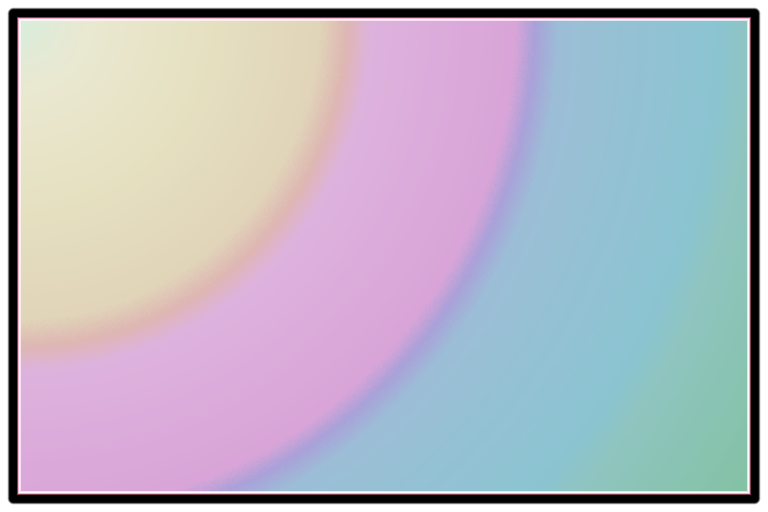
Reproduce this background procedurally as a WebGL 2 fragment shader.

```glsl
#version 300 es
precision highp float;

uniform vec2 u_resolution;
out vec4 fragColor;

const vec3 WHITE = vec3(1.0);
const vec3 INK = vec3(0.0);
const vec3 MAROON = vec3(0.47, 0.23, 0.30);
const vec3 ROSE = vec3(0.98, 0.68, 0.80);
const vec3 MINT = vec3(0.85, 0.93, 0.86);
const vec3 IVORY = vec3(0.915, 0.91, 0.82);
const vec3 CREAM = vec3(0.90, 0.88, 0.755);
const vec3 SAND = vec3(0.88, 0.83, 0.725);
const vec3 SALMON = vec3(0.87, 0.715, 0.70);
const vec3 LILAC = vec3(0.868, 0.698, 0.868);
const vec3 ORCHID = vec3(0.85, 0.645, 0.845);
const vec3 PERIWINKLE = vec3(0.665, 0.63, 0.85);
const vec3 HAZE = vec3(0.61, 0.745, 0.84);
const vec3 AQUA = vec3(0.545, 0.77, 0.82);
const vec3 SEA = vec3(0.56, 0.77, 0.75);
const vec3 LEAF = vec3(0.515, 0.76, 0.645);

float hash(vec2 cell) {
    vec3 q = fract(vec3(cell.xyx) * 0.1031);
    q += dot(q, q.yzx + 33.33);
    return fract((q.x + q.y) * q.z);
}

float roundedBox(vec2 p, vec2 halfSize, float corner) {
    vec2 q = abs(p) - halfSize + corner;
    return length(max(q, 0.0)) + min(max(q.x, q.y), 0.0) - corner;
}

// Linear step to the next colour between two distances.
vec3 ramp(vec3 base, vec3 next, float start, float end, float x) {
    return mix(base, next, clamp((x - start) / (end - start), 0.0, 1.0));
}

// Concentric pastel bands by distance from the corner.
vec3 rings(float r) {
    vec3 c = ramp(MINT, IVORY, 0.0, 0.13, r);
    c = ramp(c, CREAM, 0.13, 0.36, r);
    c = ramp(c, SAND, 0.36, 0.585, r);
    c = ramp(c, SALMON, 0.585, 0.638, r);
    c = ramp(c, LILAC, 0.638, 0.685, r);
    c = ramp(c, ORCHID, 0.685, 0.967, r);
    c = ramp(c, PERIWINKLE, 0.967, 1.005, r);
    c = ramp(c, HAZE, 1.005, 1.055, r);
    c = ramp(c, AQUA, 1.055, 1.365, r);
    c = ramp(c, SEA, 1.365, 1.43, r);
    return ramp(c, LEAF, 1.43, 1.69, r);
}

// Frame layers by depth inward from its outer edge.
vec3 frame(vec3 inside, float depth, float soft) {
    vec3 c = mix(WHITE, INK, smoothstep(-0.003, 0.003, depth));
    c = mix(c, MAROON, smoothstep(-soft, soft, depth - 0.0168));
    c = mix(c, ROSE, smoothstep(-soft, soft, depth - 0.0185));
    c = mix(c, WHITE, smoothstep(-soft, soft, depth - 0.0208));
    return mix(c, inside, smoothstep(-soft, soft, depth - 0.0238));
}

void main() {
    vec2 p = gl_FragCoord.xy / u_resolution.y;
    vec2 size = vec2(u_resolution.x / u_resolution.y, 1.0);

    // Fine grain loosens the ring edges.
    float grain = hash(floor(p * 342.0)) - 0.5;
    float r = distance(p, vec2(0.039, 0.961)) + grain * 0.008;

    float depth = -roundedBox(p - size * 0.5, size * 0.5 - 0.0165, 0.01);
    float soft = max(0.0008, 0.6 / u_resolution.y);
    fragColor = vec4(frame(rings(r), depth, soft), 1.0);
}
```
